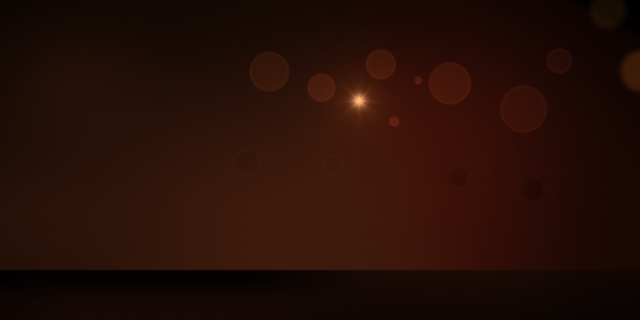
This background is drawn by a WebGL 2 fragment shader. Its source:

```glsl
#version 300 es
precision highp float;
// A dim amber and red wall above a dark floor, with a small star of light and
// thin-rimmed lens discs. Broad gradients set the wall; distance functions
// draw the discs. Space is 2 units wide and 1 high, origin at the lower left.
#define FLOOR_Y 0.156
#define STAR_POS vec2(1.122, 0.685)
#define RIM_WIDTH 0.0045
#define RIPPLE_GAIN 0.003
#define GRAIN_GAIN 0.004

uniform vec2 u_resolution;
out vec4 outColor;

const vec3 AMBER = vec3(1.0, 0.43, 0.20);
const vec3 RED = vec3(1.0, 0.27, 0.12);
const vec3 DISC_TINT = vec3(1.0, 0.38, 0.17);
const vec3 OLIVE = vec3(1.0, 0.57, 0.13);

// Lens discs: centre, radius, fill strength (negative darkens)
const int DISC_COUNT = 12;
const vec4 DISCS[DISC_COUNT] = vec4[](
    vec4(0.842, 0.776, 0.060, 0.075), vec4(1.005, 0.726, 0.042, 0.090),
    vec4(1.190, 0.799, 0.045, 0.085), vec4(1.307, 0.749, 0.011, 0.110),
    vec4(1.406, 0.739, 0.064, 0.080), vec4(1.232, 0.620, 0.014, 0.110),
    vec4(1.636, 0.659, 0.071, 0.050), vec4(1.748, 0.810, 0.037, 0.050),
    vec4(0.771, 0.492, 0.041, -0.012), vec4(1.044, 0.487, 0.028, -0.010),
    vec4(1.432, 0.446, 0.029, -0.030), vec4(1.666, 0.407, 0.031, -0.032));

float hash(vec2 p) {
    return fract(sin(dot(p, vec2(127.1, 311.7))) * 4375.85);
}

float noise(vec2 p) {
    vec2 cell = floor(p), f = fract(p);
    f = f * f * (3.0 - 2.0 * f);
    return mix(mix(hash(cell), hash(cell + vec2(1, 0)), f.x),
               mix(hash(cell + vec2(0, 1)), hash(cell + vec2(1, 1)), f.x), f.y);
}

float glow(vec2 p, vec2 centre, vec2 size) {
    vec2 q = (p - centre) / size;
    return exp(-dot(q, q));
}

vec3 wall(vec2 p) {
    float height = mix(0.075, 0.235, smoothstep(1.05, 0.30, p.y));
    float left = mix(0.55, 1.0, smoothstep(-0.05, 0.85, p.x));
    float right = mix(1.0, 0.42, smoothstep(1.25, 2.0, p.x));
    float level = height * left * right;
    level += 0.055 * glow(p, vec2(0.22, 0.76), vec2(0.24, 0.20));
    level += 0.025 * glow(p, vec2(0.12, 0.33), vec2(0.22, 0.16));
    level += 0.060 * glow(p, vec2(1.48, 0.70), vec2(0.42, 0.30));
    // Faint arcs between the amber and red zones
    float arc = sin(length(p - vec2(0.55, 0.50)) * 125.0);
    level += RIPPLE_GAIN * arc * glow(p, vec2(1.22, 0.42), vec2(0.26, 0.24));
    float redness = smoothstep(1.02, 1.48, p.x + 0.25 * (p.y - 0.4));
    return level * mix(AMBER, RED, redness);
}

vec3 floorColor(vec2 p) {
    float depth = (FLOOR_Y - p.y) / FLOOR_Y;
    float leftLevel = mix(0.012, 0.085, smoothstep(0.05, 0.75, depth));
    float rightLevel = mix(0.105, 0.060, depth);
    float level = mix(leftLevel, rightLevel, smoothstep(0.70, 1.25, p.x));
    level *= mix(1.0, 0.60, smoothstep(1.5, 2.0, p.x));
    level *= mix(0.65, 1.0, smoothstep(0.0, 0.25, p.x));
    return level * vec3(1.0, 0.38, 0.20);
}

vec3 lensDiscs(vec2 p, float pixel) {
    vec3 sum = vec3(0.0);
    for (int i = 0; i < DISC_COUNT; i++) {
        vec4 disc = DISCS[i];
        float d = length(p - disc.xy) - disc.z;
        float inside = smoothstep(pixel, -pixel, d);
        float rim = exp(-pow(d / RIM_WIDTH, 2.0));
        float rimGain = disc.w > 0.0 ? 0.045 : max(0.0, 0.035 + 1.2 * disc.w);
        sum += DISC_TINT * (disc.w * inside + rimGain * rim);
    }
    return sum;
}

vec3 starLight(vec2 p) {
    vec2 q = p - STAR_POS;
    float r = length(q), angle = atan(q.y, q.x);
    float rays = 1.0 + 0.22 * cos(angle * 8.0) + 0.12 * cos(angle * 13.0 + 1.0);
    vec3 light = vec3(0.50, 0.45, 0.34) * exp(-pow(r / 0.020, 2.0));
    light += vec3(0.36, 0.25, 0.14) * rays * exp(-r / 0.026);
    return light + vec3(0.11, 0.035, 0.012) * exp(-r / 0.11);
}

void main() {
    vec2 p = gl_FragCoord.xy / u_resolution * vec2(2.0, 1.0);
    float pixel = 1.0 / u_resolution.y;

    vec3 color = wall(p) + lensDiscs(p, pixel) + starLight(p);

    // Black corner with two soft olive lights
    float corner = (p.x - 1.80) * 0.55 + (p.y - 1.0);
    color *= mix(1.0, 0.12, smoothstep(-0.035, 0.025, corner));
    float upper = length(p - vec2(1.90, 0.968)) - 0.058;
    float lower = length(p - vec2(2.005, 0.778)) - 0.068;
    color += OLIVE * 0.085 * smoothstep(0.015, -0.02, upper);
    color += OLIVE * 0.160 * smoothstep(0.012, -0.02, lower);

    // Floor and fine grain
    color = mix(color, floorColor(p), smoothstep(pixel, -pixel, p.y - FLOOR_Y));
    color += GRAIN_GAIN * (noise(p * 180.0) - 0.5);
    outColor = vec4(clamp(color, 0.0, 1.0), 1.0);
}
```
